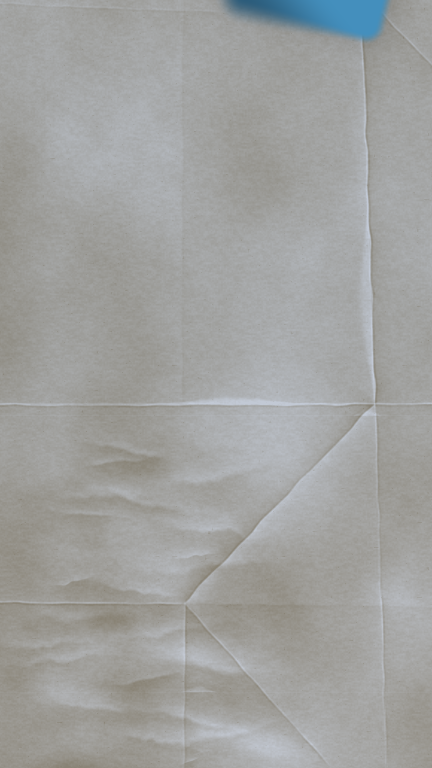
Reproduce this texture procedurally as a Shadertoy shader.

```glsl
// Creased sheet of grey-beige paper with a blurred blue object at its top edge.
// A tone value is summed from noise, straight folds and scattered pleats,
// then turned into colour between a warm shade and a cool light.

const vec3 WARM_SHADE = vec3(0.532, 0.514, 0.466);
const vec3 COOL_LIGHT = vec3(0.722, 0.744, 0.776);
const vec3 BLUE_DEEP  = vec3(0.170, 0.360, 0.480);
const vec3 BLUE_LIGHT = vec3(0.265, 0.560, 0.740);
const float BASE_TONE = 0.56;
const float CLOUD_AMOUNT = 0.90;
const float BAND_AMOUNT = 1.15;
const float GRAIN_AMOUNT = 0.125;
const float FLECK_AMOUNT = 0.22;
const float FOLD_WIDTH = 0.0024;
const int PLEAT_COUNT = 22;

// Fold junctions, in units of the canvas width
const vec2 UPPER_KNOT = vec2(0.868, 0.843);
const vec2 LOWER_KNOT = vec2(0.428, 0.382);

float hash(vec2 p) {
    return fract(sin(dot(p, vec2(12.9898, 78.233))) * 43758.5453);
}

float noise(vec2 p) {
    vec2 i = floor(p), f = fract(p);
    f = f * f * (3.0 - 2.0 * f);
    return mix(mix(hash(i), hash(i + vec2(1, 0)), f.x),
               mix(hash(i + vec2(0, 1)), hash(i + vec2(1, 1)), f.x), f.y);
}

float fbm(vec2 p) {
    float sum = 0.0, amp = 0.5;
    for (int i = 0; i < 4; i++) {
        sum += amp * noise(p);
        p = mat2(1.6, 1.2, -1.2, 1.6) * p + 7.3;
        amp *= 0.5;
    }
    return sum / 0.9375;
}

// Fold from a to b: lit on the left of its direction, shaded on the right.
// line is the strength of the thin edge, slope that of the wide flanks.
float fold(vec2 p, vec2 a, vec2 b, float line, float slope) {
    vec2 dir = normalize(b - a), q = p - a;
    float along = dot(q, dir);
    float side = dir.x * q.y - dir.y * q.x;
    side += 0.005 * (noise(vec2(along * 24.0, a.x * 31.0)) - 0.5);
    float ends = smoothstep(-0.012, 0.012, along)
               * smoothstep(-0.012, 0.012, length(b - a) - along);
    float wear = 0.30 + 0.6 * noise(vec2(along * 14.0, a.y * 17.0))
                      + 0.5 * noise(vec2(along * 47.0, a.y * 29.0));
    float lit = exp(-pow(side / FOLD_WIDTH, 2.0));
    float dark = exp(-pow((side + 1.8 * FOLD_WIDTH) / FOLD_WIDTH, 2.0));
    float flank = clamp(side / 0.004, -1.0, 1.0) * exp(-abs(side) / 0.024);
    return ends * wear * (line * (lit - 0.5 * dark) + slope * flank);
}

// Bent pleats gathered in the lower left, a few crisp and most soft
float pleats(vec2 p) {
    float sum = 0.0;
    for (int i = 0; i < PLEAT_COUNT; i++) {
        float id = float(i) + 1.0;
        float soft = sqrt(hash(vec2(id, 3.3)));
        vec2 center = vec2(0.10 + 0.42 * hash(vec2(id, 1.7)),
                           0.76 * (id - hash(vec2(id, 4.1))) / float(PLEAT_COUNT));
        float reach = mix(0.02, 0.12, soft);
        vec2 q = p - center;
        q.y += q.x * 0.5 * (hash(vec2(id, 6.3)) - 0.45)
             + 0.018 * (noise(vec2(p.x * 19.0, id * 5.0)) - 0.5)
             + 0.006 * (noise(vec2(p.x * 60.0, id * 9.0)) - 0.5);
        float body = exp(-pow(q.x / reach, 2.0));
        float edge = mix(0.002, 0.013, soft * soft);
        float lit = smoothstep(-edge, edge, q.y) * exp(-max(q.y, 0.0) / mix(0.007, 0.024, soft));
        float dark = smoothstep(edge, -edge, q.y) * exp(min(q.y, 0.0) / 0.028);
        sum += body * (0.36 * lit - 0.17 * dark);
    }
    return sum;
}

// Bright facet on a horizontal base, its height swelling between two ends
float facet(vec2 q, float reach, float height) {
    float top = height * (1.0 - smoothstep(0.0, reach, abs(q.x)));
    return smoothstep(-0.001, 0.002, q.y) * smoothstep(top + 0.002, top * 0.4 - 0.001, q.y);
}

float paperTone(vec2 p) {
    // Broad light and crumpled bands
    float low = smoothstep(0.95, 0.50, p.y);
    float leftPart = smoothstep(0.02, 0.16, p.x) * smoothstep(0.80, 0.40, p.x);
    float tone = BASE_TONE + CLOUD_AMOUNT * (fbm(p * vec2(3.2, 2.8) + 3.0) - 0.5);
    tone += BAND_AMOUNT * low * leftPart * (fbm(vec2(p.x * 3.0, p.y * 10.0 + p.x)) - 0.5);
    tone += 0.18 * (smoothstep(0.0, 0.75, p.x) - 0.55) - 0.10 * low;
    tone -= 0.20 * smoothstep(0.15, 0.02, p.x);
    tone += 0.30 * smoothstep(0.05, 0.0, abs(p.y - 0.07 + 0.22 * (p.x - 0.55)))
                 * smoothstep(0.42, 0.47, p.x) * smoothstep(0.76, 0.62, p.x);

    // Main folds
    tone += fold(p, UPPER_KNOT, vec2(0.838, 1.70), 0.48, 0.22);
    tone += fold(p, vec2(0.893, 0.0), UPPER_KNOT, 0.30, 0.10);
    tone += fold(p, vec2(-0.05, 0.841), vec2(1.05, 0.843), 0.44, 0.05);
    tone += fold(p, vec2(-0.05, 0.384), LOWER_KNOT, 0.42, 0.12);
    tone += fold(p, LOWER_KNOT, vec2(1.05, 0.375), 0.05, 0.09);
    tone += fold(p, UPPER_KNOT, LOWER_KNOT, 0.36, 0.34);
    tone += fold(p, LOWER_KNOT, vec2(0.76, 0.01), 0.34, 0.14);
    tone += fold(p, vec2(0.424, -0.05), LOWER_KNOT, 0.30, 0.16);
    tone += fold(p, vec2(0.420, 0.85), vec2(0.421, 1.80), 0.04, 0.06);
    tone += fold(p, vec2(0.885, 1.748), vec2(1.05, 1.575), 0.34, 0.10);
    tone += fold(p, vec2(-0.05, 1.772), vec2(0.50, 1.752), 0.16, 0.05);

    // Raised facets at the middle fold, beside the long fold and at the knots
    tone += 0.36 * facet(p - vec2(0.54, 0.843), 0.18, 0.018);
    tone += 0.26 * facet(vec2(p.y - 1.08, 0.868 - 0.035 * (p.y - 0.843) - p.x), 0.26, 0.034);
    tone += 0.30 * facet(p - vec2(0.85, 0.815), 0.035, 0.020);
    tone += 0.34 * facet(p - vec2(0.46, 0.175), 0.045, 0.016);

    // Pleats, then paper grain with sideways fibre and sparse dark flecks
    tone += pleats(p);
    float grain = noise(p * 290.0) + noise(p * vec2(90.0, 220.0) + 9.0) - 1.0;
    float fleck = smoothstep(0.93, 1.0, noise(p * vec2(120.0, 190.0) + 40.0));
    return tone + GRAIN_AMOUNT * grain - FLECK_AMOUNT * fleck;
}

// Signed distance to the tilted rounded block at the top edge
float blockDistance(vec2 p) {
    vec2 q = p - vec2(0.747, 1.921);
    q = vec2(0.972 * q.x - 0.235 * q.y, 0.235 * q.x + 0.972 * q.y);
    vec2 d = abs(q) - vec2(0.145, 0.17);
    return length(max(d, 0.0)) + min(max(d.x, d.y), 0.0) - 0.03;
}

void mainImage(out vec4 fragColor, in vec2 fragCoord) {
    // The height is fixed at 16/9 of the width
    vec2 p = fragCoord / iResolution.xy * vec2(1.0, 16.0 / 9.0);
    float tone = clamp(paperTone(p), 0.0, 1.2);
    vec3 color = mix(WARM_SHADE, COOL_LIGHT, tone);
    color += vec3(0.006, 0.0, -0.006) * smoothstep(1.1, 0.3, p.y);

    // Blurred blue block and its faint shadow
    float d = blockDistance(p);
    color *= 1.0 - 0.12 * exp(-max(d, 0.0) / 0.03);
    float lightness = smoothstep(0.59, 0.80, p.x + 0.8 * (p.y - 1.74));
    vec3 blue = mix(BLUE_DEEP, BLUE_LIGHT, lightness);
    float blur = mix(0.042, 0.018, smoothstep(0.55, 0.85, p.x));
    color = mix(color, blue, smoothstep(blur, -0.5 * blur, d));

    fragColor = vec4(color, 1.0);
}
```
